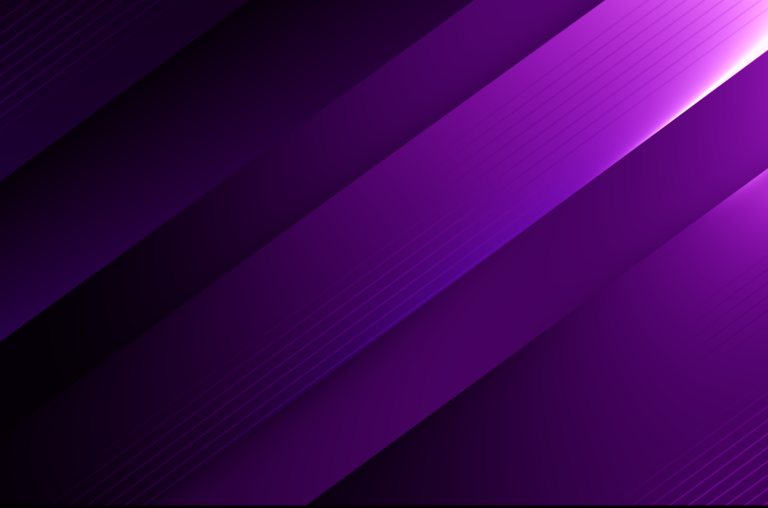
Give the GLSL for this background, as a Shadertoy shader.

```glsl
#define SLOPE 0.73
#define EDGE_A 0.358
#define EDGE_B 0.673
#define EDGE_C 0.859
#define EDGE_D 1.217
#define EDGE_E 1.435
#define LINE_GAP 0.027
#define LINE_WIDTH 0.0021
#define GLOW_CENTER vec2(1.53, 0.62)

// Violet ramp from black through magenta to white
vec3 violet(float tone) {
    float t = clamp(tone, 0.0, 1.15);
    float blue = t < 1.0 ? 1.5 * t - 0.46 * t * t : 1.0;
    return vec3(t, 0.6 * pow(t, 3.4), blue);
}

// Adds a cool tint to a ramp colour
vec3 tinted(float tone, float blue) {
    return violet(tone) + vec3(0.0, 0.03, 1.0) * blue;
}

// Soft window that is one between lo and hi
float window(float x, float lo, float hi, float soft) {
    return smoothstep(lo - soft, lo + soft, x) * (1.0 - smoothstep(hi - soft, hi + soft, x));
}

// Repeated thin stripes along the diagonal
float stripes(float v, float px) {
    float d = abs(fract(v / LINE_GAP) - 0.5) * LINE_GAP;
    return 1.0 - smoothstep(LINE_WIDTH - px, LINE_WIDTH + px, d);
}

vec3 cornerBand(float u, float v, float line) {
    float s = clamp(v / EDGE_A, 0.0, 1.0);
    float tone = mix(0.065, 0.11, s) * exp(-0.6 * u);
    tone += 0.085 * line * window(v, 0.02, 0.25, 0.03) * exp(-2.0 * u);
    return tinted(tone, 0.05 * s * exp(-4.0 * u));
}

vec3 shadedBand(float u, float v) {
    float s = clamp((v - EDGE_A) / (EDGE_B - EDGE_A), 0.0, 1.0);
    return tinted(0.025 + 0.125 * pow(s, 0.9), 0.065 * s * s * exp(-3.0 * u));
}

vec3 duskBand(float u, float toEdge) {
    float tone = 0.02 + 0.32 * smoothstep(0.05, 1.15, u);
    return violet(tone * (1.0 - 0.25 * exp(-max(toEdge, 0.0) / 0.04)));
}

vec3 brightBand(float u, float v, float top, float bottom, float line) {
    float s = clamp((v - top) / (bottom - top), 0.0, 1.0);
    float d = max(bottom - v, 0.0);
    float along = max(u - 0.18 * (s - 0.4), 0.0);
    float tone = 0.025 + 0.245 * along + 0.19 * along * along * along;

    // The dim end melts into the band above
    tone *= 1.0 - 0.45 * exp(-s / 0.3) * (1.0 - smoothstep(0.1, 0.7, u));

    // Glow and sharp rim on the lower edge
    tone += 0.4 * exp(-d / 0.05) * smoothstep(1.1, 1.5, u);
    tone += 0.35 * exp(-d / 0.007) * smoothstep(1.1, 1.4, u);

    // Light stripes low, dark stripes high
    tone += 0.075 * line * smoothstep(1.0, 1.12, v) * window(u, 0.1, 0.95, 0.2);
    tone -= 0.05 * line * window(v, 0.92, 1.13, 0.02) * smoothstep(0.8, 1.1, u);

    float cool = (u - 0.95) / 0.35;
    return tinted(tone, 0.12 * s * s * s * exp(-cool * cool));
}

vec3 plumBand(float u, float fromTop, float toBottom) {
    float lift = max(u - 1.05, 0.0) / 0.46;
    float tone = 0.165 + 0.115 * smoothstep(0.3, 0.95, u) + 0.24 * lift * lift;
    tone *= 1.0 - 0.4 * exp(-max(fromTop, 0.0) / 0.045) * (1.0 - smoothstep(0.6, 1.2, u));
    tone *= 1.0 - 0.18 * exp(-max(toBottom, 0.0) / 0.04) * smoothstep(0.9, 1.3, u);
    return violet(tone);
}

vec3 lowerBand(vec2 p, float v, float line) {
    float u = p.x;
    float d = max(v - EDGE_E, 0.0);
    float tone = 0.05 + 0.175 * smoothstep(0.53, 1.4, u);
    tone *= 1.0 - 0.3 * exp(-d / 0.05) * (1.0 - smoothstep(0.9, 1.3, u));
    tone += 0.46 * exp(-length(p - GLOW_CENTER) / 0.22);
    tone += 0.25 * exp(-d / 0.018) * smoothstep(1.35, 1.52, u);
    tone += 0.15 * line * smoothstep(1.82, 2.0, v) * smoothstep(1.05, 1.4, u);
    tone -= 0.035 * line * window(v, 1.6, 1.74, 0.03) * smoothstep(1.3, 1.5, u);
    return violet(tone);
}

void mainImage(out vec4 fragColor, in vec2 fragCoord) {
    vec2 p = fragCoord / iResolution.y;
    p.x *= 1.512 * iResolution.y / iResolution.x;
    float u = p.x;

    // Diagonal coordinate, growing towards the lower right
    float v = 1.0 - p.y + SLOPE * u;
    float px = 1.24 / iResolution.y;
    float line = stripes(v, px);
    float edgeB = EDGE_B + 0.009 * u;
    float edgeC = EDGE_C + 0.009 * u;
    float edgeD = EDGE_D - 0.01 * u;

    // Layer the bands from the upper left to the lower right
    vec3 color = cornerBand(u, v, line);
    color = mix(color, shadedBand(u, v), smoothstep(-px, px, v - EDGE_A));
    color = mix(color, duskBand(u, edgeC - v), smoothstep(-px, px, v - edgeB));
    color = mix(color, brightBand(u, v, edgeC, edgeD, line), smoothstep(-px, px, v - edgeC));
    color = mix(color, plumBand(u, v - edgeD, EDGE_E - v), smoothstep(-px, px, v - edgeD));
    color = mix(color, lowerBand(p, v, line), smoothstep(-px, px, v - EDGE_E));

    // Thin dark strip along the base
    color *= smoothstep(0.002, 0.008, p.y);
    fragColor = vec4(clamp(color, 0.0, 1.0), 1.0);
}
```
